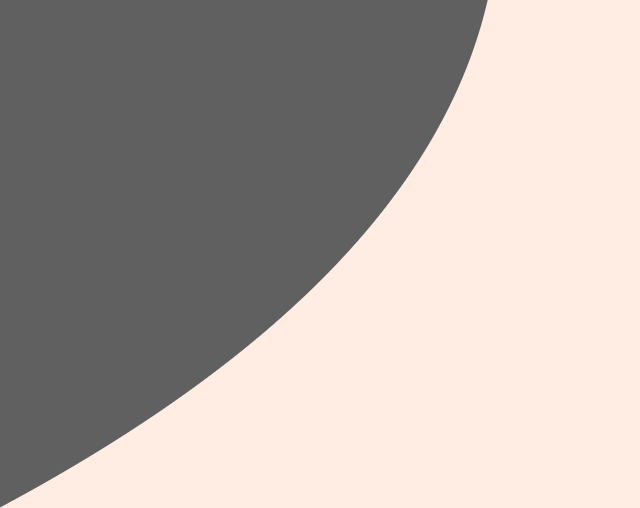
This background is drawn by a Shadertoy shader. Its source:

```glsl
const vec3 CREAM = vec3(1.0, 0.925, 0.886);
const vec3 CHARCOAL = vec3(0.377);

// Parameter at which a descending quadratic Bezier reaches height y
float curveParameter(float y, float y0, float y1, float y2) {
    float a = y0 - 2.0 * y1 + y2;
    float b = 2.0 * (y1 - y0);
    float c = y0 - y;
    return 2.0 * c / (-b + sqrt(max(b * b - 4.0 * a * c, 0.0)));
}

// Approximate signed distance to the curve, negative on its left
float curveDistance(vec2 p, vec2 start, vec2 control, vec2 end) {
    float t = curveParameter(p.y, start.y, control.y, end.y);
    vec2 edge = mix(mix(start, control, t), mix(control, end, t), t);
    vec2 tangent = normalize(mix(control - start, end - control, t));
    return (p.x - edge.x) * abs(tangent.y);
}

void mainImage(out vec4 fragColor, in vec2 fragCoord) {
    // Height is one unit; curve points are fractions of the canvas
    vec2 canvas = vec2(iResolution.x / iResolution.y, 1.0);
    vec2 p = fragCoord / iResolution.y;
    float pixel = 1.0 / iResolution.y;

    // Dark sweep bounded by a single curve
    float d = curveDistance(p,
        canvas * vec2(0.762, 1.0),
        canvas * vec2(0.6608, 0.4465),
        canvas * vec2(0.0, 0.001));
    float light = clamp(0.5 + d / pixel, 0.0, 1.0);

    fragColor = vec4(mix(CHARCOAL, CREAM, light), 1.0);
}
```
